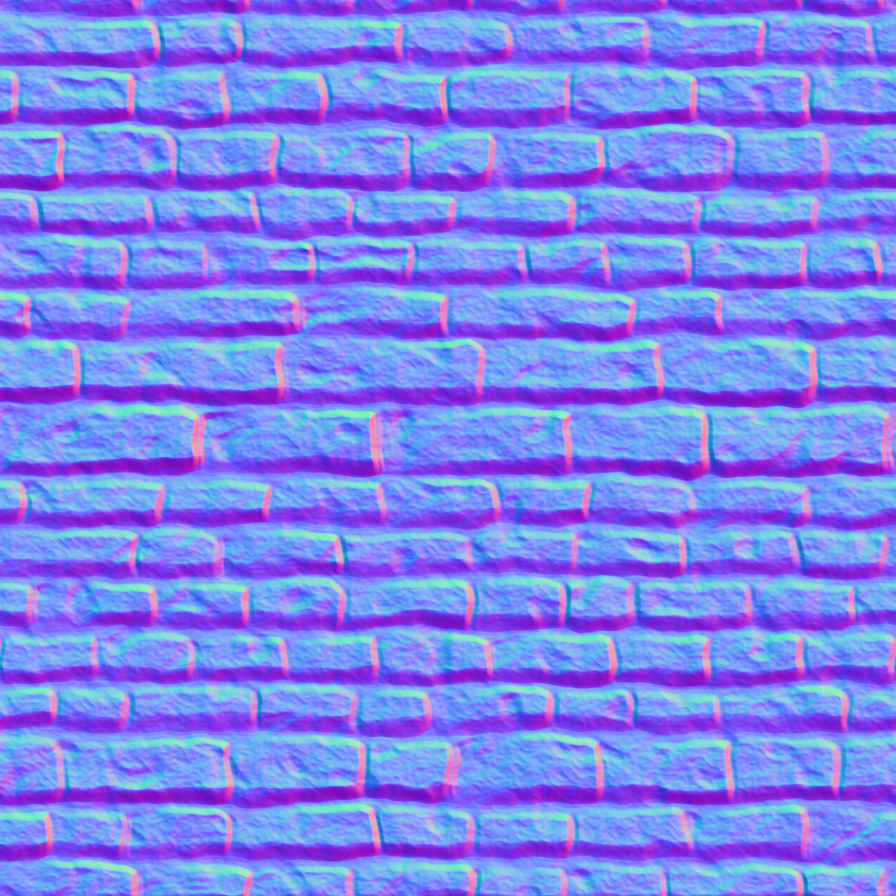
This texture map is drawn by a three.js fragment shader. Its source:

```glsl
// Tangent-space normal map of a rough stone brick wall: 16 uneven courses, tiling both ways.
varying vec2 vUv;

// One entry per course from the bottom up, lengths in 768ths of the canvas.
const mat4 courseHeights = mat4(43., 48., 62., 40., 48., 45., 43., 44., 61., 57., 43., 45., 40., 54., 51., 44.);
const mat4 brickCounts = mat4(8., 8., 7., 9., 9., 9., 8., 8., 5., 5., 6., 9., 8., 8., 8., 7.);
const mat4 firstJoints = mat4(5., 25., 70., 35., 85., 45., 8., 25., 157., 100., 133., 5., 22., 47., 10., 112.);

float hash(vec2 p) {
  return fract(sin(dot(p, vec2(127.1, 311.7))) * 43758.55);
}

float cornerSlope(vec2 cell, vec2 offset, vec2 period) {
  float angle = 6.2832 * hash(mod(cell, period) + 0.37);
  return dot(vec2(cos(angle), sin(angle)), offset);
}

// Gradient noise that repeats after freq cells, so the canvas tiles.
float noise(vec2 uv, vec2 freq) {
  vec2 p = uv * freq, i = floor(p), f = p - i;
  vec2 w = f * f * f * (f * (f * 6.0 - 15.0) + 10.0);
  vec2 e = vec2(1.0, 0.0);
  return mix(mix(cornerSlope(i, f, freq), cornerSlope(i + e, f - e, freq), w.x),
             mix(cornerSlope(i + e.yx, f - e.yx, freq), cornerSlope(i + 1.0, f - 1.0, freq), w.x), w.y);
}

float joint(float k, float count, float row) {
  return k + 0.42 * hash(vec2(mod(k, count), row + 31.0));
}

float wallHeight(vec2 uv) {
  // Ragged, wavering edges
  vec2 p = uv;
  p.x += 0.007 * noise(uv, vec2(23.0, 29.0));
  p.y += 0.009 * noise(uv, vec2(11.0, 15.0)) + 0.0035 * noise(uv, vec2(41.0, 37.0));

  // Find the course
  float y = fract(p.y + 0.018);
  float edge = 0.0, bottom = 0.0, tall = 0.06, count = 8.0, first = 0.0, row = 0.0;
  for (int i = 0; i < 4; i++) {
    for (int j = 0; j < 4; j++) {
      if (y >= edge) {
        bottom = edge;
        tall = courseHeights[i][j] / 768.0;
        count = brickCounts[i][j];
        first = firstJoints[i][j] / 768.0;
        row = float(i * 4 + j);
      }
      edge += courseHeights[i][j] / 768.0;
    }
  }
  float up = y - bottom, down = tall - up;

  // Find the brick between two jittered joints
  float x = (p.x - first) * count + 0.2;
  float k = floor(x);
  if (x < joint(k, count, row)) k -= 1.0;
  float left = (x - joint(k, count, row)) / count;
  float right = (joint(k + 1.0, count, row) - x) / count;
  vec2 id = vec2(mod(k, count), row);

  // Sides, rounded corners, undercut bottom and worn top
  float side = smoothstep(0.0, 0.006, left) * smoothstep(0.0, 0.009, right);
  float inner = smoothstep(0.0, 0.02, min(left, right));
  float bottomInset = mix(0.004, 0.004 * hash(id + 5.0), inner);
  float topInset = mix(0.006, 0.005 * hash(id + 9.0), inner);
  float t = clamp((up - bottomInset) / 0.0185, 0.0, 1.0);
  float rise = mix(t, smoothstep(0.0, 1.0, t), 0.6);
  float cap = smoothstep(0.0, 0.010, down - topInset);

  // Stone relief: swells, dents, pits and grain
  float relief = 0.005 * noise(uv, vec2(19.0, 25.0))
               - 0.005 * smoothstep(0.12, 0.5, noise(uv + 0.37, vec2(25.0, 31.0)))
               + 0.0024 * noise(uv, vec2(53.0, 71.0))
               - 0.0016 * abs(noise(uv, vec2(79.0, 97.0)))
               + 0.0005 * noise(uv, vec2(149.0, 211.0));

  // Each face leans back and a little sideways
  float lean = 0.23 + 0.14 * (hash(id + 13.0) - 0.5) * side;
  float tilt = (0.07 + 0.13 * (hash(id + 17.0) - 0.5)) * 0.5 * (left - right);
  float face = 0.005 - 0.0065 * (1.0 - side) + side * tilt;
  return rise * (lean * down + cap * face) + relief * mix(0.55, 1.0, rise * cap * side);
}

void main() {
  // Central differences give the surface slope
  vec2 e = vec2(0.0009, 0.0);
  vec2 slope = vec2(wallHeight(vUv + e) - wallHeight(vUv - e),
                    wallHeight(vUv + e.yx) - wallHeight(vUv - e.yx)) / (2.0 * e.x);
  vec3 normal = normalize(vec3(-slope, 1.0));
  gl_FragColor = vec4(normal * 0.5 + 0.5, 1.0);
}
```
